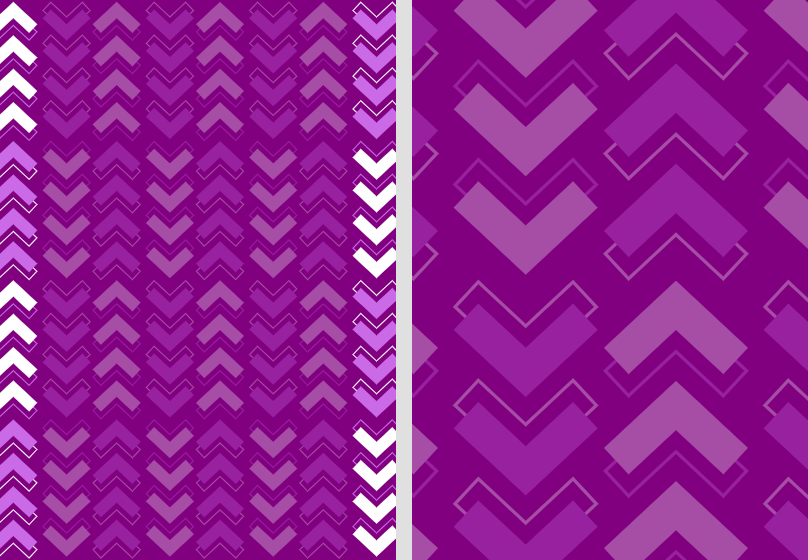
Left, the full canvas; right, a detail of the centre.
This pattern is drawn by a WebGL 2 fragment shader. Its source:

```glsl
#version 300 es
precision highp float;
// Columns of stacked chevrons, alternately up and down, each with an offset outline, on purple.

// Lengths are in 1/768 of the canvas height.
#define HEIGHT 768.0
#define PAIR_WIDTH 141.7    // one up column plus one down column
#define PAIRS 4.0
#define ROWS 16
#define GROUP_SIZE 4        // chevrons per colour group
#define GROUP_PITCH 190.9
#define ARM_ANGLE 0.75
#define ARM_LENGTH 45.0
#define ARM_WIDTH 16.5
#define OUTLINE_SHIFT 10.5
#define LINE_WIDTH 1.5

uniform vec2 u_resolution;
out vec4 fragColor;

const vec3 GROUND = vec3(0.502, 0.0, 0.502);
const vec3 PLUM   = vec3(0.596, 0.129, 0.624);
const vec3 MAUVE  = vec3(0.651, 0.302, 0.651);
const vec3 VIOLET = vec3(0.797, 0.415, 0.902);
const vec3 WHITE  = vec3(1.0);

// Signed distance to a chevron with its tip at the origin and arms toward +y.
float chevron(vec2 p) {
    p.x = abs(p.x);
    vec2 along = vec2(cos(ARM_ANGLE), sin(ARM_ANGLE));
    float u = dot(p, along);
    float v = dot(p, vec2(-along.y, along.x));
    return max(max(-v, v - ARM_WIDTH), u - ARM_LENGTH);
}

float coverage(float d, float pixel) {
    return clamp(0.5 - d / pixel, 0.0, 1.0);
}

void main() {
    float pixel = HEIGHT / u_resolution.y;
    vec2 p = vec2(gl_FragCoord.x, u_resolution.y - gl_FragCoord.y) * pixel;

    // Column: the left half of each pair points up, the right half down.
    float s = p.x + 16.1;
    float pair = floor(s / PAIR_WIDTH);
    float x = s - pair * PAIR_WIDTH;
    bool up = x < 0.5 * PAIR_WIDTH;
    x -= up ? 34.4 : 107.4;

    // The outermost columns use the bright palette.
    bool border = up ? pair < 0.5 : pair > PAIRS - 1.5;
    vec3 light = border ? WHITE : MAUVE;
    vec3 dark = border ? VIOLET : PLUM;

    float firstTip = up ? 2.5 : 55.7;
    float pitch = up ? 45.8 : 45.0;
    vec3 color = GROUND;

    for (int i = 0; i < ROWS; i++) {
        int group = i / GROUP_SIZE;
        float tip = firstTip + GROUP_PITCH * float(group) + pitch * float(i % GROUP_SIZE);
        vec2 q = vec2(x, up ? p.y - tip : tip - p.y);

        // Fill and outline swap colours from group to group.
        bool lightFill = (group % 2 == 0) == up;
        vec3 fillColor = lightFill ? light : dark;
        vec3 lineColor = lightFill ? dark : light;

        float fill = chevron(q);
        float outline = chevron(q - vec2(0.0, OUTLINE_SHIFT));
        float line = abs(outline + 0.3 * LINE_WIDTH) - 0.5 * LINE_WIDTH;
        color = mix(color, lineColor, coverage(line, pixel));
        color = mix(color, fillColor, coverage(fill, pixel));
    }
    fragColor = vec4(color, 1.0);
}
```
